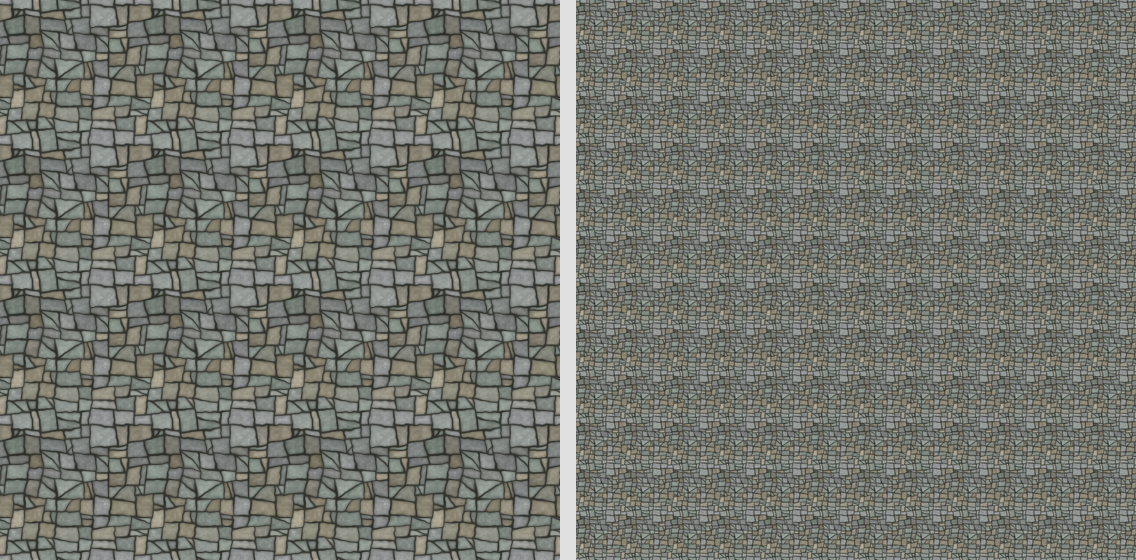
Left, the tile; right, the same tile 3 across and 3 down.
Reproduce this texture procedurally as a Shadertoy shader.

```glsl
#define TILES 4.0
#define STONES vec2(8.0, 10.0)
#define JITTER 0.6
#define TILT 0.3
#define SPLIT 0.28
#define JOINT 0.0055
#define SOFTNESS 0.0065
#define ROUNDING 0.014
#define GRAIN 0.13
#define STONE_COLOR vec3(0.540, 0.550, 0.525)
#define JOINT_COLOR vec3(0.165, 0.170, 0.145)

const float TAU = 6.2831853;

float hash(vec2 p) {
    return fract(sin(dot(p, vec2(127.1, 311.7))) * 43758.5453);
}

// Hash of a lattice cell that wraps at the tile border
float cellHash(vec2 cell, float salt) {
    return hash(mod(cell, STONES) + salt);
}

// Value noise over the unit tile, wrapping after "period" cells
float noise(vec2 uv, float period, float salt) {
    vec2 p = uv * period;
    vec2 i = floor(p), f = fract(p);
    f = f * f * (3.0 - 2.0 * f);
    vec2 a = mod(i, period) + salt, b = mod(i + 1.0, period) + salt;
    return mix(mix(hash(a), hash(vec2(b.x, a.y)), f.x),
               mix(hash(vec2(a.x, b.y)), hash(b), f.x), f.y);
}

float smoothMin(float a, float b, float k) {
    float h = max(k - abs(a - b), 0.0) / k;
    return min(a, b) - 0.25 * h * h * k;
}

bool isHorizontal(vec2 cell) {
    return mod(cell.x + cell.y, 2.0) < 0.5;
}

// Signed distance to the tilted joint that crosses a cell
float jointSide(vec2 p, vec2 cell) {
    vec2 jitter = vec2(cellHash(cell, 3.1), cellHash(cell, 17.7)) - 0.5;
    vec2 q = p - cell - 0.5 - JITTER * jitter;
    float tilt = TILT * (cellHash(cell, 41.3) - 0.5);
    return isHorizontal(cell) ? (q.y - tilt * q.x) / STONES.y
                              : (q.x - tilt * q.y) / STONES.x;
}

// Lattice corner around which the stone under p lies
vec2 findStone(vec2 p) {
    vec2 cell = floor(p);
    vec2 axis = isHorizontal(cell) ? vec2(0.0, 1.0) : vec2(1.0, 0.0);
    float across = step(0.0, jointSide(p, cell));
    float along = step(0.0, jointSide(p, cell + axis * (2.0 * across - 1.0)));
    return cell + axis * across + axis.yx * along;
}

// Distance to the nearest of the four surrounding joints
float stoneEdge(vec2 p, vec2 stone) {
    float d = 1.0;
    for (int i = 0; i < 4; i++) {
        vec2 cell = stone - vec2(i % 2, i / 2);
        d = smoothMin(d, abs(jointSide(p, cell)), ROUNDING);
    }
    return d;
}

void mainImage(out vec4 fragColor, in vec2 fragCoord) {
    vec2 uv = fract(fragCoord / iResolution.xy * TILES);

    // Bent and chipped outlines
    vec2 bend = vec2(noise(uv, 6.0, 5.0), noise(uv, 6.0, 29.0)) - 0.5;
    vec2 chip = vec2(noise(uv, 32.0, 11.0), noise(uv, 32.0, 53.0)) - 0.5;
    vec2 p = (uv + 0.035 * bend + 0.009 * chip) * STONES;

    vec2 stone = findStone(p);
    float edge = stoneEdge(p, stone);

    // Some stones are cut in two
    float salt = 60.0;
    if (cellHash(stone, 71.9) < SPLIT) {
        float angle = TAU * cellHash(stone, 83.3);
        float cut = dot((p - stone) / STONES, vec2(cos(angle), sin(angle)));
        edge = smoothMin(edge, abs(cut), ROUNDING);
        salt += 9.0 * step(0.0, cut);
    }

    // Tone and tint of each stone, drifting in bands up the tile
    float height = mod(stone.y, STONES.y) / STONES.y;
    float tone = 0.15 * (cellHash(stone, salt + 1.3) - 0.5)
               + 0.025 * cos(TAU * (height - 0.22));
    float warmth = 0.5 + 0.5 * cos(TAU * (height - 0.48));
    float hue = cellHash(stone, salt + 2.9);
    vec3 tint = mix(vec3(-0.025, 0.008, -0.005), vec3(0.0, -0.005, 0.025), hue);
    float brown = smoothstep(0.6, 1.0, cellHash(stone, salt + 4.7) + 0.2 * warmth);
    tint = mix(tint, vec3(0.035, 0.0, -0.045), brown);

    // Rough faces, lighter in places
    float grain = 0.5 * noise(uv, 64.0, 7.0) + 0.5 * noise(uv, 24.0, 19.0) - 0.5;
    float pale = smoothstep(0.7, 1.0, noise(uv, 40.0, 37.0));
    vec3 color = STONE_COLOR + tone + tint + GRAIN * grain + 0.05 * pale;
    color *= mix(0.86, 1.02, smoothstep(0.0, 0.03, edge));

    // Dark joints of uneven width and depth
    float wear = noise(uv, 12.0, 23.0);
    float width = JOINT * (0.6 + 0.8 * wear);
    float soft = max(SOFTNESS, 0.7 * TILES / iResolution.y);
    float joint = 1.0 - smoothstep(width - soft, width + soft, edge);
    color = mix(color, JOINT_COLOR, joint * (0.75 + 0.25 * wear));

    fragColor = vec4(color, 1.0);
}
```
